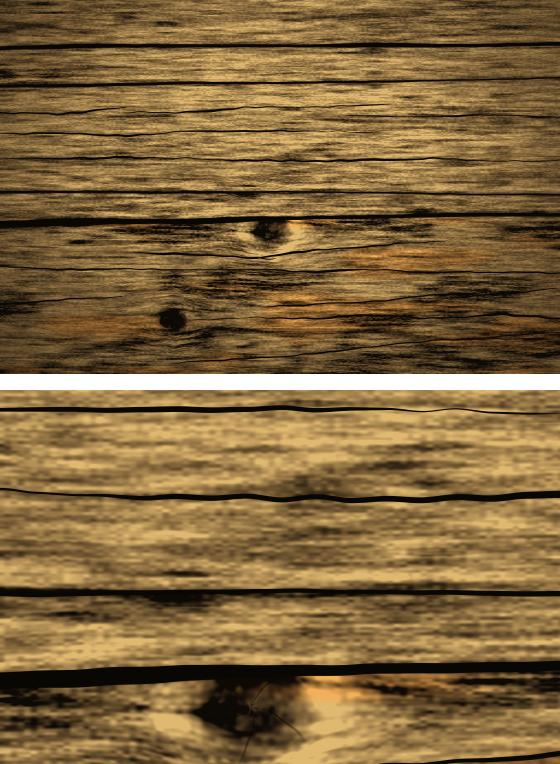
Top: the whole. Bottom: its middle third, enlarged.
A Shadertoy shader for this texture:

```glsl
// Weathered brown planks with horizontal grain, dark gaps, splits and two knots.

float hash(vec2 p) {
    vec3 q = fract(p.xyx * 0.1031);
    q += dot(q, q.yzx + 33.33);
    return fract((q.x + q.y) * q.z);
}

float noise(vec2 p) {
    vec2 i = floor(p), f = fract(p);
    f = f * f * (3.0 - 2.0 * f);
    return mix(mix(hash(i), hash(i + vec2(1, 0)), f.x),
               mix(hash(i + vec2(0, 1)), hash(i + vec2(1, 1)), f.x), f.y);
}

// Smooth-edged coverage of a line of half width w at distance d
float stroke(float d, float w, float px) {
    return clamp((w - d) / px + 0.5, 0.0, 1.0);
}

// Brown ramp: brighter wood is slightly yellower
vec3 woodColor(float tone) {
    return tone * vec3(1.0, 0.72 + 0.12 * tone, 0.38 + 0.14 * tone);
}

void mainImage(out vec4 fragColor, in vec2 fragCoord) {
    float px = 1.0 / iResolution.y;
    vec2 p = fragCoord * px;
    float across = fragCoord.x / iResolution.x;

    // Gaps between boards: left height, right height, left and right half width
    vec4 gaps[4] = vec4[4](
        vec4(0.874, 0.881, 0.0065, 0.0050), vec4(0.769, 0.790, 0.0052, 0.0018),
        vec4(0.489, 0.481, 0.0030, 0.0022), vec4(0.402, 0.428, 0.0090, 0.0042));
    float board = 0.0, dark = 0.0, shade = 0.0, lip = 0.0;
    for (int i = 0; i < 4; i++) {
        vec4 g = gaps[i];
        float seed = float(i) * 17.0;
        float d = p.y - mix(g.x, g.y, across) - 0.005 * (noise(vec2(p.x * 4.0, seed)) - 0.5)
                - 0.0015 * (noise(vec2(p.x * 30.0, seed)) - 0.5);
        float w = mix(g.z, g.w, across) * (0.65 + 0.6 * noise(vec2(p.x * 5.0, seed + 5.0)));
        board += step(d, 0.0);
        dark = max(dark, stroke(abs(d), w, px));
        shade += 0.22 * exp(-max(abs(d) - w, 0.0) * 180.0);
        lip += 0.10 * exp(-pow((d - w - 0.012) / 0.006, 2.0));
    }
    float lower = step(3.5, board);

    // Tapered splits: start and end points
    vec4 splits[12] = vec4[12](
        vec4(-0.10, 0.640, 1.00, 0.647), vec4(-0.15, 0.687, 0.34, 0.710),
        vec4(0.33, 0.700, 1.06, 0.724), vec4(0.92, 0.694, 1.65, 0.689),
        vec4(-0.10, 0.574, 1.65, 0.573), vec4(0.33, 0.326, 0.74, 0.308),
        vec4(0.64, 0.308, 1.20, 0.358), vec4(-0.10, 0.282, 1.60, 0.273),
        vec4(-0.20, 0.160, 0.34, 0.212), vec4(0.70, 0.180, 1.50, 0.226),
        vec4(0.50, 0.148, 1.70, 0.158), vec4(0.44, 0.022, 1.60, 0.125));
    for (int i = 0; i < 12; i++) {
        vec4 s = splits[i];
        float t = clamp((p.x - s.x) / (s.z - s.x), 0.0, 1.0);
        float taper = sqrt(4.0 * t * (1.0 - t));
        float seed = float(i) * 9.0 + 80.0;
        float y = mix(s.y, s.w, t) + 0.012 * (noise(vec2(p.x * 6.0, seed)) - 0.5)
                + 0.004 * (noise(vec2(p.x * 32.0, seed)) - 0.5);
        float d = abs(p.y - y);
        float w = 0.0029 * taper * (0.25 + noise(vec2(p.x * 9.0, seed + 4.0)));
        dark = max(dark, stroke(d, w, px) * smoothstep(0.0, 0.3, taper));
        shade += 0.15 * taper * exp(-d * 200.0);
    }

    // Knots bend the grain: centre, radius, strength of the pale rim
    vec2 grain = p + vec2(0.0, 0.006 * (noise(p * vec2(5.0, 9.0) + board * 7.0) - 0.5));
    vec4 knots[2] = vec4[2](vec4(0.723, 0.383, 0.058, 0.26), vec4(0.461, 0.145, 0.044, 0.05));
    float knotTone = 0.0;
    for (int i = 0; i < 2; i++) {
        vec4 k = knots[i];
        vec2 d = p - k.xy;
        float r = length(d * vec2(1.0, 1.15)) / k.z + 0.35 * (noise(p * 45.0) - 0.5);
        float core = lower * (1.0 - smoothstep(0.55, 1.05, r));
        grain.y -= lower * d.y * 0.55 * exp(-r * r * 0.4);
        knotTone += lower * k.w * exp(-pow((r - 1.25) / 0.28, 2.0));
        knotTone -= core * (0.24 + 0.22 * noise(vec2(r * 9.0, atan(d.y, d.x) * 2.0 + 9.0)));
        float ray = abs(sin(atan(d.y, d.x) * 2.5 + r * 1.5));
        dark = max(dark, core * 0.6 * (1.0 - smoothstep(0.0, 0.14, ray)));
    }
    grain.y += board * 3.7;

    // Fibres, pores and broad bands stretched along the boards
    float fibre = 0.45 * noise(grain * vec2(14.0, 150.0))
                + 0.30 * noise(grain * vec2(34.0, 310.0) + 40.0)
                + 0.25 * noise(grain * vec2(170.0, 360.0) + 90.0);
    float pores = smoothstep(0.66, 0.9, noise(grain * vec2(9.0, 115.0) + 20.0));
    float band = noise(grain * vec2(1.6, 26.0) + 60.0);
    float tone = 0.71 + 0.85 * (fibre - 0.5) + 0.20 * (band - 0.5) - 0.26 * pores;

    // Grime: ragged blotches, heaviest on the lowest board
    float blotch = 0.6 * noise(p * vec2(4.0, 13.0) + 31.0) + 0.4 * noise(grain * vec2(15.0, 65.0));
    float grime = smoothstep(0.46, 0.76, blotch) * mix(0.18, 0.52, lower);
    vec4 stains[3] = vec4[3](vec4(1.20, 1.00, 0.16, 0.028),
        vec4(0.02, 0.81, 0.17, 0.030), vec4(0.58, 0.34, 0.09, 0.030));
    for (int i = 0; i < 3; i++) {
        vec2 d = (p - stains[i].xy) / stains[i].zw;
        grime += 0.55 * exp(-dot(d, d)) * smoothstep(0.2, 0.6, blotch);
    }
    tone += knotTone + lip - shade - grime * (1.15 - fibre);

    // Vignette, warm tint and black openings
    float edge = length((p - vec2(0.75, 0.57)) * vec2(0.95, 1.2));
    tone *= 1.0 - 0.55 * smoothstep(0.2, 1.0, edge);
    vec3 color = woodColor(clamp(tone, 0.05, 0.88));
    float warm = lower * smoothstep(0.45, 0.8, noise(p * vec2(5.0, 22.0) + 12.0));
    color *= mix(vec3(1.0), vec3(1.08, 0.95, 0.78), warm);
    fragColor = vec4(mix(color, vec3(0.035, 0.027, 0.016), dark), 1.0);
}
```
